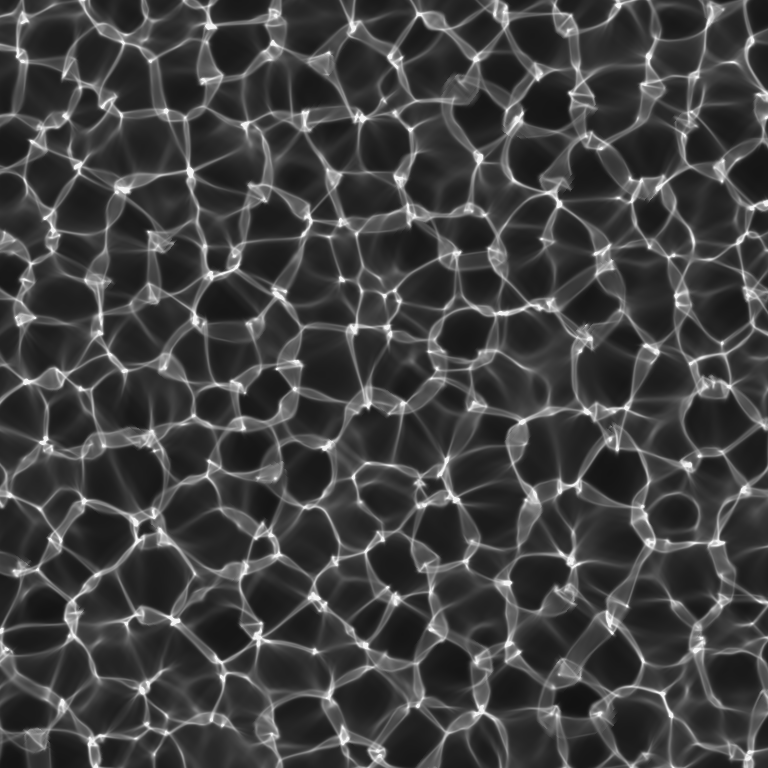
Write a three.js fragment shader that draws this texture.

```glsl
varying vec2 vUv;

struct Wave {
  vec2 slope;
  vec3 bend; // second derivatives xx, xy, yy
};

vec2 randomGradient(vec2 cell) {
  vec3 h = fract(cell.xyx * vec3(0.1031, 0.1030, 0.0973));
  h += dot(h, h.yzx + 33.33);
  return 2.0 * fract((h.xx + h.yz) * h.zy) - 1.0;
}

// Gradient noise with round falloff: analytic slope and curvature
Wave gradientNoise(vec2 p) {
  Wave wave = Wave(vec2(0.0), vec3(0.0));
  vec2 cell = floor(p);
  for (int j = 0; j < 2; j++) {
    for (int i = 0; i < 2; i++) {
      vec2 corner = cell + vec2(float(i), float(j));
      vec2 d = p - corner;
      vec2 g = randomGradient(corner);
      float t = max(0.0, 1.0 - dot(d, d));
      float ramp = dot(g, d);
      float falloff = t * t * t * t;
      float falloff1 = -8.0 * t * t * t;
      float falloff2 = 48.0 * t * t;
      wave.slope += falloff * g + falloff1 * ramp * d;
      wave.bend += falloff1 * (vec3(2.0 * g.x * d.x, g.x * d.y + g.y * d.x, 2.0 * g.y * d.y)
                   + ramp * vec3(1.0, 0.0, 1.0))
                 + falloff2 * ramp * vec3(d.x * d.x, d.x * d.y, d.y * d.y);
    }
  }
  return wave;
}

// Broad swell plus a finer ripple
Wave waterSurface(vec2 p) {
  Wave swell = gradientNoise(p);
  Wave ripple = gradientNoise(p * 2.1 + vec2(37.3, 11.7));
  swell.slope += 0.12 * 2.1 * ripple.slope;
  swell.bend += 0.12 * 4.41 * ripple.bend;
  return swell;
}

// Light of one refracted ray bundle, as a stretched Gaussian spot
float raySpot(vec2 source, vec2 target, float spacing) {
  const float waveCount = 15.0;
  const float focus = 0.46;
  Wave wave = waterSurface(source * waveCount);
  vec2 d = target - source - focus * wave.slope / waveCount;
  vec3 stretch = vec3(1.0, 0.0, 1.0) + focus * wave.bend;

  // Spot covariance, widened slightly to smooth the edges
  float size = 0.55 * spacing;
  float blur = 0.0009;
  vec3 spread = size * size * vec3(
    dot(stretch.xy, stretch.xy),
    stretch.y * (stretch.x + stretch.z),
    dot(stretch.yz, stretch.yz)) + blur * blur * vec3(1.0, 0.0, 1.0);
  float area = spread.x * spread.z - spread.y * spread.y;
  float reach = (spread.z * d.x * d.x - 2.0 * spread.y * d.x * d.y + spread.x * d.y * d.y) / area;
  return spacing * spacing * exp(-0.5 * reach) / (6.2832 * sqrt(area));
}

void main() {
  // Turn the noise lattice away from the canvas axes
  vec2 target = mat2(0.8, 0.6, -0.6, 0.8) * vUv;

  // Gather all ray bundles that may land here
  const float spacing = 0.006;
  vec2 home = floor(target / spacing) + 0.5;
  float light = 0.0;
  for (int j = -5; j <= 5; j++) {
    for (int i = -5; i <= 5; i++) {
      vec2 source = (home + vec2(float(i), float(j))) * spacing;
      light += raySpot(source, target, spacing);
    }
  }

  float grey = min(0.305 * sqrt(light), 0.95);
  gl_FragColor = vec4(vec3(grey), 1.0);
}
```
